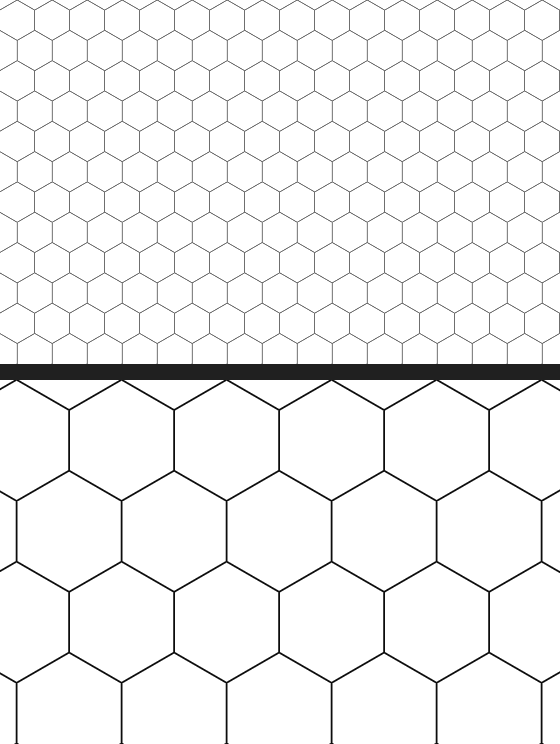
Top: the whole. Bottom: its middle third, enlarged.
A Shadertoy shader for this pattern:

```glsl
// Distance to the nearest wall of a honeycomb whose cells are one unit wide.
float honeycombWall(vec2 p) {
    vec2 period = vec2(1.0, sqrt(3.0));
    vec2 evenRow = mod(p, period) - 0.5 * period;
    vec2 oddRow = mod(p - 0.5 * period, period) - 0.5 * period;
    vec2 cell = abs(dot(evenRow, evenRow) < dot(oddRow, oddRow) ? evenRow : oddRow);
    return 0.5 - max(cell.x, dot(cell, 0.5 * period));
}

// Share of a pixel covered by a line, exact even for lines thinner than a pixel.
float lineCoverage(float dist, float width, float pixel) {
    float inner = max(dist - 0.5 * pixel, -0.5 * width);
    float outer = min(dist + 0.5 * pixel, 0.5 * width);
    return clamp((outer - inner) / pixel, 0.0, 1.0);
}

void mainImage(out vec4 fragColor, in vec2 fragCoord) {
    // Sixteen cells across, with the first row's peaks on the top edge
    float pixel = 16.0 / iResolution.x;
    vec2 p = vec2(fragCoord.x, iResolution.y - fragCoord.y) * pixel;
    p += vec2(0.0085, 0.5 / sqrt(3.0));

    float ink = lineCoverage(honeycombWall(p), 0.017, pixel);
    vec3 paper = vec3(1.0);
    vec3 lineColor = vec3(0.05);
    fragColor = vec4(mix(paper, lineColor, ink), 1.0);
}
```
